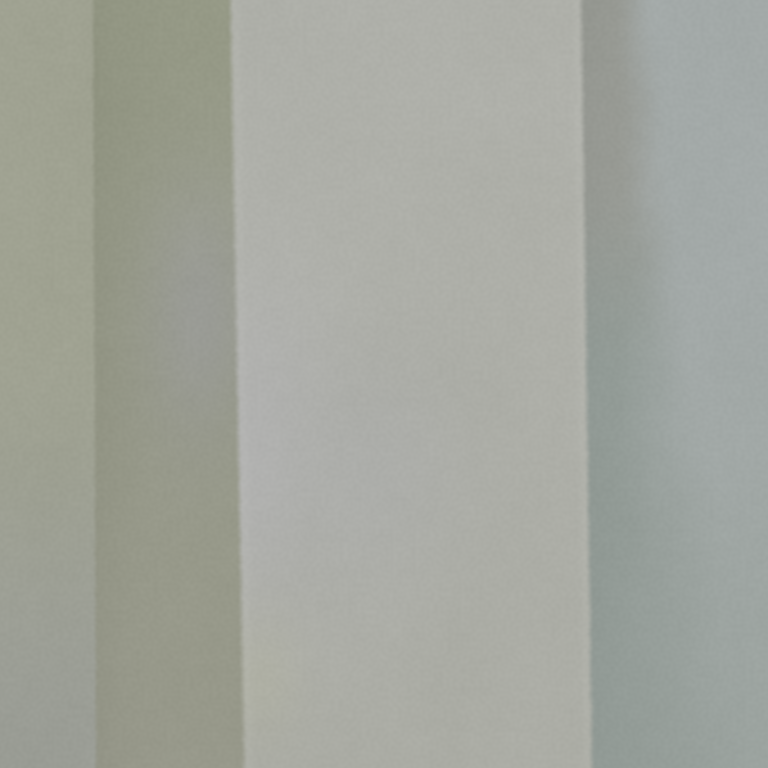
Give the GLSL for this pattern, as a WebGL 2 fragment shader.

```glsl
#version 300 es
precision highp float;
// Five broad vertical bands in muted grey-green, like softly lit folded panels.
// Slightly leaning edges are blended left to right; wide glows tint the bands,
// and gradient noise adds ragged edges, cloudy mottling and a fine grain.
uniform vec2 u_resolution;
out vec4 fragColor;

vec2 gradientAt(vec2 cell) {
    vec3 p = fract(vec3(cell.xyx) * vec3(0.1031, 0.1030, 0.0973));
    p += dot(p, p.yzx + 33.33);
    float angle = 6.2832 * fract((p.x + p.y) * p.z);
    return vec2(cos(angle), sin(angle));
}

// Gradient noise, roughly -0.7 to 0.7
float noise(vec2 p) {
    vec2 i = floor(p), f = fract(p);
    vec2 u = f * f * f * (f * (f * 6.0 - 15.0) + 10.0);
    float a = dot(gradientAt(i), f);
    float b = dot(gradientAt(i + vec2(1, 0)), f - vec2(1, 0));
    float c = dot(gradientAt(i + vec2(0, 1)), f - vec2(0, 1));
    float d = dot(gradientAt(i + vec2(1, 1)), f - vec2(1, 1));
    return mix(mix(a, b, u.x), mix(c, d, u.x), u.y);
}

float fbm(vec2 p) {
    float sum = 0.0, amplitude = 0.5;
    for (int i = 0; i < 4; i++) {
        sum += amplitude * noise(p);
        p = p * 2.03 + 17.1;
        amplitude *= 0.5;
    }
    return sum;
}

// Soft elliptical patch of light or tint
float glow(vec2 p, vec2 center, vec2 radius) {
    vec2 q = (p - center) / radius;
    return exp(-dot(q, q));
}

// 0 left of the edge, 1 right of it
float beyond(float x, float edge, float softness) {
    return smoothstep(-softness, softness, x - edge);
}

void main() {
    vec2 uv = gl_FragCoord.xy / u_resolution;
    float down = 1.0 - uv.y;

    // Ragged brushed edges
    float x = uv.x + 0.003 * fbm(vec2(uv.x * 20.0, uv.y * 70.0));
    float cloud = fbm(uv * vec2(5.0, 4.0) + 3.7);

    // Band colours, each fading down the canvas
    vec3 leftPanel = mix(vec3(0.625, 0.635, 0.570), vec3(0.605, 0.615, 0.585), smoothstep(0.4, 1.0, down));
    vec3 leftShade = mix(vec3(0.590, 0.605, 0.530), vec3(0.595, 0.600, 0.545), down);
    vec3 centerPanel = mix(vec3(0.685, 0.690, 0.665), vec3(0.670, 0.675, 0.645), down);
    vec3 rightShade = mix(vec3(0.595, 0.605, 0.580), vec3(0.575, 0.610, 0.590), smoothstep(0.2, 0.5, down));
    vec3 rightPanel = mix(vec3(0.640, 0.665, 0.660), vec3(0.615, 0.645, 0.630), smoothstep(0.3, 1.0, down));

    // Darker along the fold, with a cool grey patch higher up
    leftShade -= 0.025 * exp(-max(x - 0.122, 0.0) * 18.0);
    leftShade = mix(leftShade, vec3(0.605, 0.610, 0.595), 0.85 * glow(uv, vec2(0.26, 0.59), vec2(0.07, 0.16)));

    // Pale lilac bloom by the left edge, greyer trail to its right
    centerPanel = mix(centerPanel, vec3(0.705, 0.705, 0.705),
        0.85 * glow(uv, vec2(0.33, 0.42), vec2(0.10, 0.21)));
    centerPanel = mix(centerPanel, vec3(0.675, 0.680, 0.670),
        0.7 * glow(uv, vec2(0.48, 0.39), vec2(0.12, 0.15)));
    centerPanel += vec3(0.010, 0.010, -0.008) * glow(uv, vec2(0.34, 0.12), vec2(0.05, 0.08));

    rightShade -= 0.015 * exp(-max(x - 0.764, 0.0) * 30.0);

    // Assemble the bands from left to right
    float centerEdge = 0.300 + 0.018 * down;
    float shadeEdge = 0.757 + 0.014 * down;
    vec3 color = mix(leftPanel, leftShade, beyond(x, 0.121 + 0.004 * down, 0.004));
    color = mix(color, centerPanel, beyond(x, centerEdge, 0.005));
    color = mix(color, rightShade, beyond(x, shadeEdge, 0.005));
    float fade = mix(0.03, 0.12, smoothstep(0.2, 1.0, down));
    color = mix(color, rightPanel,
        beyond(x + 0.04 * cloud, 0.825 + 0.065 * down, fade) * beyond(x, shadeEdge, 0.02));

    // Faint light rim on the two edges of the centre panel
    color += 0.010 * exp(-pow((x - centerEdge - 0.007) / 0.006, 2.0));
    color += 0.012 * exp(-pow((x - shadeEdge + 0.006) / 0.006, 2.0));

    // Cloudy mottling, scuffs and grain
    color += 0.020 * cloud * vec3(1.0, 0.95, 1.15);
    color += 0.012 * fbm(uv * vec2(38.0, 45.0));
    color += 0.014 * noise(uv * 170.0);
    fragColor = vec4(color, 1.0);
}
```
